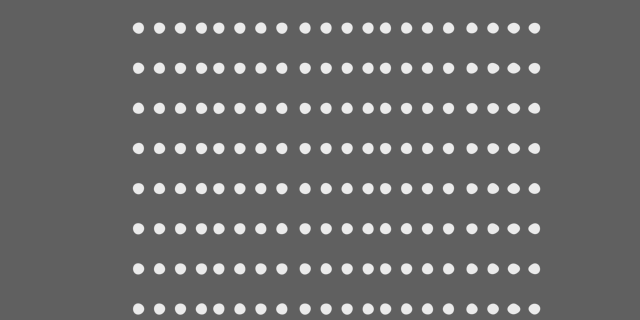
This pattern is drawn by a Shadertoy shader. Its source:

```glsl
// Eight rows of twenty pale dots on grey, set in five groups of four.
// Group gaps alternate narrow and wide; each dot is a polar distance
// with slight rim wear, and the last group swells into sideways tips.

// Lengths are fractions of the canvas height.
const vec2  FIRST_DOT    = vec2(0.4328, 0.0344);
const float DOT_PITCH    = 0.0656;
const float ROW_PITCH    = 0.12540;
const float PAIR_PERIOD  = 0.5208;  // start of one group to the next but one
const float SECOND_GROUP = 0.2513;  // start of the second group in a pair
const float RADIUS       = 0.0174;
const float TIP_LENGTH   = 0.0030;
const float TIP_SHARP    = 5.0;
const float WEAR         = 0.0004;
const float COLUMNS      = 20.0;
const float ROWS         = 8.0;
const float GROUP_SIZE   = 4.0;
const vec3  BACKGROUND   = vec3(0.378);
const vec3  DOT_COLOUR   = vec3(0.922);

float hash(vec2 p) {
    vec3 q = fract(vec3(p.xyx) * 0.1031);
    q += dot(q, q.yzx + 33.33);
    return fract((q.x + q.y) * q.z);
}

// Gives the column number and the offset from that column's centre.
vec2 nearestColumn(float x) {
    float pair = floor((x + 0.5 * DOT_PITCH) / PAIR_PERIOD);
    float inPair = x - pair * PAIR_PERIOD;
    float groupSplit = 0.5 * (SECOND_GROUP + (GROUP_SIZE - 1.0) * DOT_PITCH);
    float second = step(groupSplit, inPair);
    float inGroup = inPair - second * SECOND_GROUP;
    float index = clamp(floor(inGroup / DOT_PITCH + 0.5), 0.0, GROUP_SIZE - 1.0);
    float column = (2.0 * pair + second) * GROUP_SIZE + index;
    return vec2(column, inGroup - index * DOT_PITCH);
}

float dotDistance(vec2 p, vec2 cell) {
    float len = max(length(p), 1e-5);
    float side = p.x / len;

    // Tips: right on the first three dots of the last group, left on the last two.
    float index = cell.x - (COLUMNS - GROUP_SIZE);
    float inLast = step(0.0, index);
    float right = inLast * (1.0 - step(2.5, index)) * (index < 0.5 ? 0.5 : 1.0);
    float left = inLast * step(1.5, index);
    float amount = TIP_LENGTH * mix(0.7, 1.1, hash(cell + 7.0));
    float tip = amount * (right * pow(max(side, 0.0), TIP_SHARP)
                        + left * pow(max(-side, 0.0), TIP_SHARP));

    // Rim wear: a small lobed wobble turned differently on every dot.
    float angle = atan(p.y, p.x);
    float wobble = WEAR * cos(3.0 * angle + 6.2832 * hash(cell));
    float flatten = 0.0006 * inLast;
    return len - (RADIUS - flatten + tip + wobble);
}

void mainImage(out vec4 fragColor, in vec2 fragCoord) {
    vec2 p = fragCoord / iResolution.y - FIRST_DOT;

    // Locate the nearest dot.
    vec2 column = nearestColumn(p.x);
    float row = floor(p.y / ROW_PITCH + 0.5);
    vec2 cell = vec2(column.x, row);
    vec2 local = vec2(column.y, p.y - row * ROW_PITCH);

    // Keep only the cells inside the grid.
    bool inside = cell.x >= 0.0 && cell.x < COLUMNS && row >= 0.0 && row < ROWS;

    // Soft rim, never thinner than one pixel.
    float soft = max(0.0020, 0.75 / iResolution.y);
    float cover = 1.0 - smoothstep(-soft, soft, dotDistance(local, cell));
    cover *= inside ? 1.0 : 0.0;

    fragColor = vec4(mix(BACKGROUND, DOT_COLOUR, cover), 1.0);
}
```
